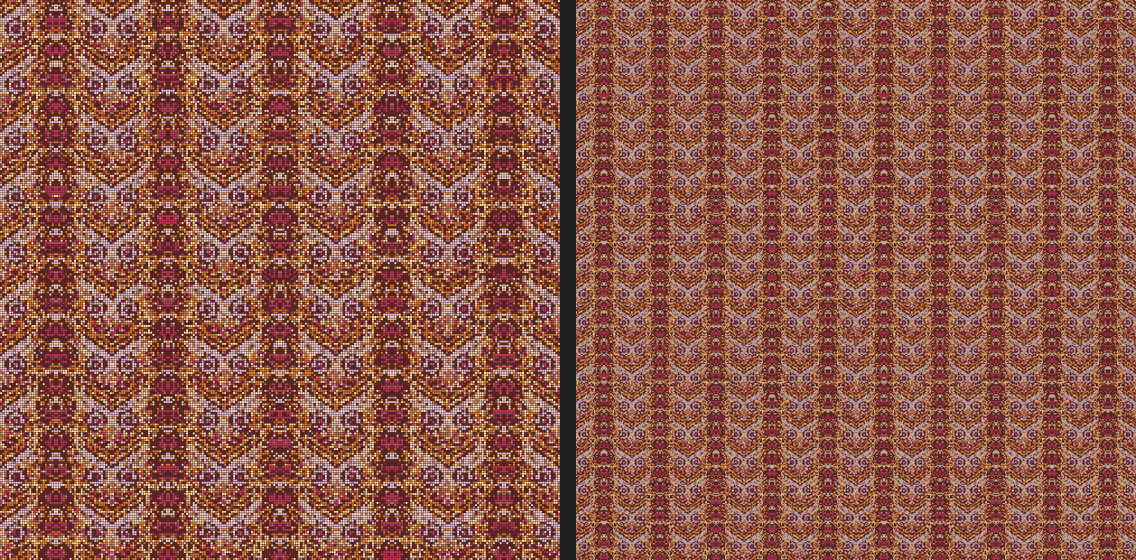
Left: one tile. Right: repeated 2 by 2.
Reproduce this pattern procedurally as a WebGL 2 fragment shader.

```glsl
#version 300 es
precision highp float;
precision highp int;

uniform vec2 u_resolution;
out vec4 fragColor;

#define REPEATS vec2(5.0, 10.0)
#define TILES vec2(50.0, 25.0)
#define GROUT_WIDTH 0.16
#define EYE_CENTRE vec2(0.285, 0.48)
#define EYE_RADIUS 0.19
#define CHEVRON_SLOPE 0.7
#define STRIPE_PERIOD 0.12
#define SPINE_WIDTH 0.22
#define REROLLED 0.3
#define SHADE_JITTER 0.16
#define SAMPLES 3

const float TAU = 6.28319;
const vec3 GROUT = vec3(0.25, 0.12, 0.11);
const vec3 MAROON = vec3(0.38, 0.15, 0.15);
const vec3 CREAM = vec3(0.97, 0.87, 0.65);
const vec3 ORANGE = vec3(0.88, 0.49, 0.13);
const vec3 MAUVE = vec3(0.68, 0.50, 0.43);
const vec3 CRIMSON = vec3(0.75, 0.22, 0.35);
const vec3 LILAC = vec3(0.88, 0.77, 0.87);

// Chances of each tile colour: (maroon, cream, orange), (mauve, crimson, lilac)
struct Mix { vec3 warm; vec3 cool; };

float hash(ivec3 p) {
    uvec3 q = uvec3(p) * uvec3(73857u, 19351u, 83493u) + 7919u;
    uint h = q.x ^ (q.y * 40503u) ^ (q.z * 60493u);
    h = (h ^ (h >> 15)) * 739982445u;
    h = (h ^ (h >> 12)) * 695872825u;
    return float((h ^ (h >> 15)) & 65535u) / 65536.0;
}

// Value noise that wraps vertically
float noise(vec2 p, float wrapY) {
    vec2 i = floor(p), f = smoothstep(0.0, 1.0, p - i);
    ivec2 lo = ivec2(i.x, mod(i.y, wrapY));
    ivec2 hi = ivec2(i.x + 1.0, mod(i.y + 1.0, wrapY));
    return mix(mix(hash(ivec3(lo, 11)), hash(ivec3(hi.x, lo.y, 11)), f.x),
               mix(hash(ivec3(lo.x, hi.y, 11)), hash(ivec3(hi, 11)), f.x), f.y);
}

void blend(inout Mix m, vec3 warm, vec3 cool, float amount) {
    m.warm = mix(m.warm, warm, amount);
    m.cool = mix(m.cool, cool, amount);
}

// Motif: x runs from the eye axis (0) to the spine axis (1), y upward from the eyes
Mix motif(float x, float y, float variant) {
    float slant = y - CHEVRON_SLOPE * x;
    float streak = noise(vec2(x * 4.0, slant * 12.0), 12.0);
    float patches = noise(vec2(x * 6.0 + 20.0, y * 5.0), 5.0);
    Mix m = Mix(vec3(0.13, 0.34, 0.22), vec3(0.15, 0.11, 0.05));
    blend(m, vec3(0.16, 0.22, 0.48), vec3(0.08, 0.05, 0.01), smoothstep(0.4, 0.75, patches));

    // Slanting feathers, denser towards the spine
    float feather = smoothstep(0.5, 0.7, streak) * smoothstep(0.3, 0.7, x);
    blend(m, vec3(0.72, 0.03, 0.17), vec3(0.04, 0.04, 0.0), feather * 0.85);

    // Speckled crimson band under the eyes
    float inner = 1.0 - smoothstep(0.42, 0.68, x);
    float band = smoothstep(0.5, 0.58, y) * (1.0 - smoothstep(0.72, 0.82, y));
    blend(m, vec3(0.15, 0.26, 0.18), vec3(0.12, 0.26, 0.03), band * inner);

    // Pale chevron between the eyes, striped chevron above it
    float level = fract(slant + 0.25) - 0.25;
    float pale = smoothstep(-0.24, -0.1, level) * (1.0 - step(0.165, level));
    blend(m, vec3(0.03, 0.25, 0.05), vec3(0.13, 0.0, 0.54), pale * inner * 0.9);
    float striped = step(0.165, level) * (1.0 - step(0.46, level)) * inner;
    float stripe = step(0.5, fract((level - 0.165) / STRIPE_PERIOD));
    blend(m, mix(vec3(0.8, 0.02, 0.12), vec3(0.06, 0.32, 0.5), stripe),
          vec3(0.04, 0.07, 0.01), striped * 0.85);

    // Eye: dark rim, lilac iris, star pupil
    vec2 toEye = vec2(x - EYE_CENTRE.x, y - round(y));
    float r = length(toEye) / EYE_RADIUS;
    float pupil = 0.44 + 0.08 * cos(6.0 * atan(toEye.y, toEye.x + 0.0001));
    if (r < 1.0) blend(m, vec3(0.82, 0.0, 0.06), vec3(0.07, 0.05, 0.0), 1.0);
    if (r < 0.77) blend(m, vec3(0.03, 0.1, 0.0), vec3(0.1, 0.0, 0.77), 1.0);
    if (r < pupil) blend(m, vec3(0.75, 0.0, 0.0), vec3(0.05, 0.2, 0.0), 1.0);
    if (r < 0.2) blend(m, vec3(0.3, 0.0, 0.0), vec3(0.2, variant, 0.3), 1.0);

    // Spine: two lobes per repeat, each with a crimson bar, pale knots between
    float d = 1.0 - x;
    float lobe = cos(2.0 * TAU * (y - 0.12));
    float edge = SPINE_WIDTH + 0.1 * lobe + 0.06 * (streak - 0.5);
    blend(m, vec3(0.76, 0.06, 0.08), vec3(0.05, 0.05, 0.0), 1.0 - smoothstep(edge - 0.04, edge + 0.06, d));
    float bar = step(d, 0.2) * step(0.5 + 1.6 * d, lobe + 0.2);
    blend(m, vec3(0.25, 0.0, 0.0), vec3(0.05, 0.3 + 0.6 * variant, 0.0), bar);
    float knot = step(d, 0.13) * step(0.72 + d, -lobe);
    blend(m, vec3(0.15, 0.3, 0.1), vec3(0.1, 0.0, 0.35), knot * 0.9);
    return m;
}

vec3 pickColour(Mix m, float r) {
    vec3 palette[6] = vec3[6](MAROON, CREAM, ORANGE, MAUVE, CRIMSON, LILAC);
    float chance[6] = float[6](m.warm.x, m.warm.y, m.warm.z, m.cool.x, m.cool.y, m.cool.z);
    r *= dot(m.warm + m.cool, vec3(1.0));
    for (int i = 0; i < 5; i++) {
        if (r < chance[i]) return palette[i];
        r -= chance[i];
    }
    return palette[5];
}

vec3 mosaic(vec2 uv, vec2 softness) {
    vec2 grid = fract(uv) * REPEATS * TILES;
    vec2 cell = floor(grid);
    ivec2 repeat = ivec2(cell / TILES);
    vec2 local = mod(cell, TILES);
    local.x = min(local.x, TILES.x - 1.0 - local.x);
    vec2 p = (local + 0.5) / TILES.y;

    // Tiles repeat, save for a share redrawn in each repeat
    ivec2 id = ivec2(local);
    int salt = 100 + repeat.x * 16 + repeat.y;
    float roll = hash(ivec3(id, hash(ivec3(id, salt)) < REROLLED ? salt + 200 : 1));
    Mix m = motif(p.x, fract(p.y - EYE_CENTRE.y), hash(ivec3(repeat, 5)));
    float shade = 1.0 + SHADE_JITTER * (hash(ivec3(id, salt + 400)) - 0.5);

    vec2 border = 0.5 - abs(fract(grid) - 0.5);
    vec2 face = smoothstep(GROUT_WIDTH * 0.5 - softness, GROUT_WIDTH * 0.5 + softness, border);
    return mix(GROUT, pickColour(m, roll) * shade, face.x * face.y);
}

void main() {
    vec3 colour = vec3(0.0);
    float n = float(SAMPLES);
    vec2 softness = REPEATS * TILES / (u_resolution * n * 2.0);
    for (int i = 0; i < SAMPLES * SAMPLES; i++) {
        vec2 offset = (vec2(i % SAMPLES, i / SAMPLES) + 0.5) / n - 0.5;
        colour += mosaic((gl_FragCoord.xy + offset) / u_resolution, softness);
    }
    fragColor = vec4(colour / (n * n), 1.0);
}
```
